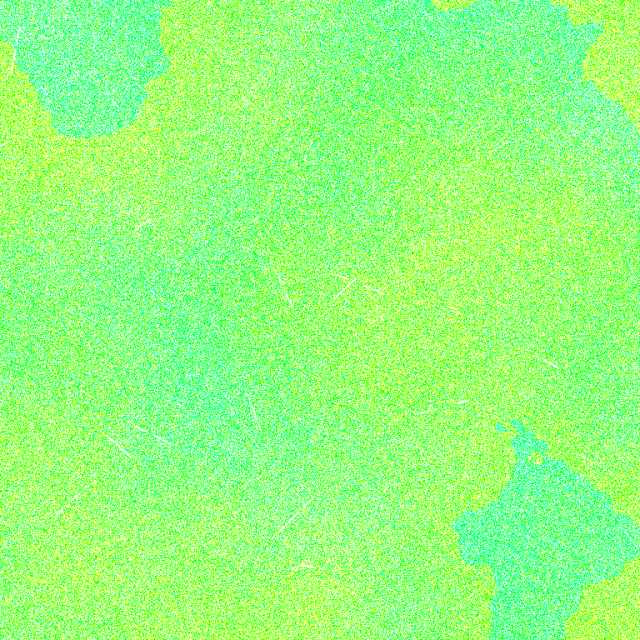
Write a Shadertoy shader that draws this texture.

```glsl
// Worn acid-green surface: ragged teal and lime stains under fine colour grain.
// Stains are a sawtooth of fractal gradient noise, so one side of each edge is
// crisp and the other fades; scratches are added, then clipped, area-averaged grain.

#define STAIN_SCALE 1.5      // stain cells across the canvas
#define STAIN_BANDS 1.15     // sawtooth periods per unit of noise
#define STAIN_SEED 17.3      // picks the layout
#define GRAIN_CELLS 768.0    // grains across the canvas
#define GRAIN_SHARED 0.66    // light-dark grain strength
#define GRAIN_COLOUR 0.86    // per-channel grain strength
#define SCRATCH_COUNT 44
#define SCRATCH_WIDTH 0.0017
#define SCRATCH_GAIN 0.8
#define TEAL vec3(0.35, 1.0, 0.73)
#define LIME vec3(0.82, 1.0, 0.29)

// Three random values in 0..1 from an integer cell and a layer number
vec3 hash3(vec2 cell, int layer) {
    uvec3 v = uvec3(ivec3(ivec2(floor(cell)), layer));
    v = v * 1664525u + 1013904223u;
    v.x += v.y * v.z; v.y += v.z * v.x; v.z += v.x * v.y;
    v ^= v >> 16u;
    v.x += v.y * v.z; v.y += v.z * v.x; v.z += v.x * v.y;
    return vec3(v >> 8u) / 16777216.0;
}

float cornerSlope(vec2 cell, vec2 offset) {
    float angle = 6.2832 * hash3(cell, 1).x;
    return dot(vec2(cos(angle), sin(angle)), offset);
}

float gradientNoise(vec2 p) {
    vec2 i = floor(p), f = p - i;
    vec2 u = f * f * f * (f * (f * 6.0 - 15.0) + 10.0);
    vec2 e = vec2(1.0, 0.0);
    float low = mix(cornerSlope(i, f), cornerSlope(i + e.xy, f - e.xy), u.x);
    float high = mix(cornerSlope(i + e.yx, f - e.yx), cornerSlope(i + e.xx, f - e.xx), u.x);
    return mix(low, high, u.y);
}

float fractalNoise(vec2 p) {
    float sum = 0.0, gain = 1.0;
    for (int octave = 0; octave < 7; octave++) {
        sum += gain * gradientNoise(p);
        p = mat2(1.6, 1.2, -1.2, 1.6) * p + 7.7;
        gain *= 0.47;
    }
    return sum;
}

// 0 is teal, 1 is lime
float stainTone(vec2 uv) {
    vec2 p = uv * STAIN_SCALE + STAIN_SEED;
    float saw = fract(fractalNoise(p) * STAIN_BANDS + 0.55);
    float broad = 0.55 + 0.8 * fractalNoise(p * 1.6 + 31.0);
    return clamp(mix(saw, broad, 0.3), 0.0, 1.0);
}

// Thin, slightly bent strokes with broken, tapered ends
float scratches(vec2 uv, float pixel) {
    float total = 0.0;
    for (int k = 0; k < SCRATCH_COUNT; k++) {
        vec3 place = hash3(vec2(k, 5), 2);
        vec3 form = hash3(vec2(k, 9), 3);
        float angle = 6.2832 * place.z;
        float halfLength = mix(0.015, 0.065, form.x);
        vec2 d = uv - place.xy;
        vec2 q = vec2(dot(d, vec2(cos(angle), sin(angle))),
                      dot(d, vec2(-sin(angle), cos(angle))));
        q.y += (form.y - 0.5) * 3.0 * q.x * q.x;
        float stroke = 1.0 - smoothstep(0.3 * SCRATCH_WIDTH, SCRATCH_WIDTH + 0.3 * pixel, abs(q.y));
        float taper = 1.0 - smoothstep(0.6, 1.0, abs(q.x) / halfLength);
        float breaks = smoothstep(-0.3, 0.15, gradientNoise(vec2(q.x * 70.0, float(k) + 0.5)));
        total = max(total, stroke * taper * breaks * mix(0.2, 1.0, form.z * form.z));
    }
    return total;
}

// One grain: a shared part and a part of its own for red and blue
vec3 grain(vec2 cell) {
    vec3 tint = hash3(cell, 11) + hash3(cell, 12) - 1.0;
    vec3 light = hash3(cell, 13);
    float shared_ = light.x + light.y - 1.0;
    return (GRAIN_COLOUR * tint + GRAIN_SHARED * shared_) * vec3(1.0, 0.0, 0.92);
}

// Clips each grain under the pixel, weighted by the area it covers
vec3 grainy(vec3 colour, vec2 low, vec2 high) {
    vec3 sum = vec3(0.0);
    float area = 0.0;
    for (float y = floor(low.y); y < high.y; y++) {
        for (float x = floor(low.x); x < high.x; x++) {
            vec2 cell = vec2(x, y);
            vec2 span = max(min(high, cell + 1.0) - max(low, cell), 0.0);
            float weight = span.x * span.y;
            sum += weight * clamp(colour + grain(cell + 0.5), 0.0, 1.0);
            area += weight;
        }
    }
    return sum / area;
}

void mainImage(out vec4 fragColor, in vec2 fragCoord) {
    float size = min(iResolution.x, iResolution.y);
    vec2 uv = fragCoord / size;

    // Stains with a soft light-dark drift
    vec3 colour = mix(TEAL, LIME, stainTone(uv));
    colour += 0.1 * fractalNoise(uv * 3.0 + 60.0) * vec3(1.0, 0.0, 1.0);
    colour += SCRATCH_GAIN * scratches(uv, 1.0 / size);

    // Grain
    float toCells = GRAIN_CELLS / size;
    vec2 low = (fragCoord - 0.5) * toCells;
    fragColor = vec4(grainy(colour, low, low + toCells), 1.0);
}
```
